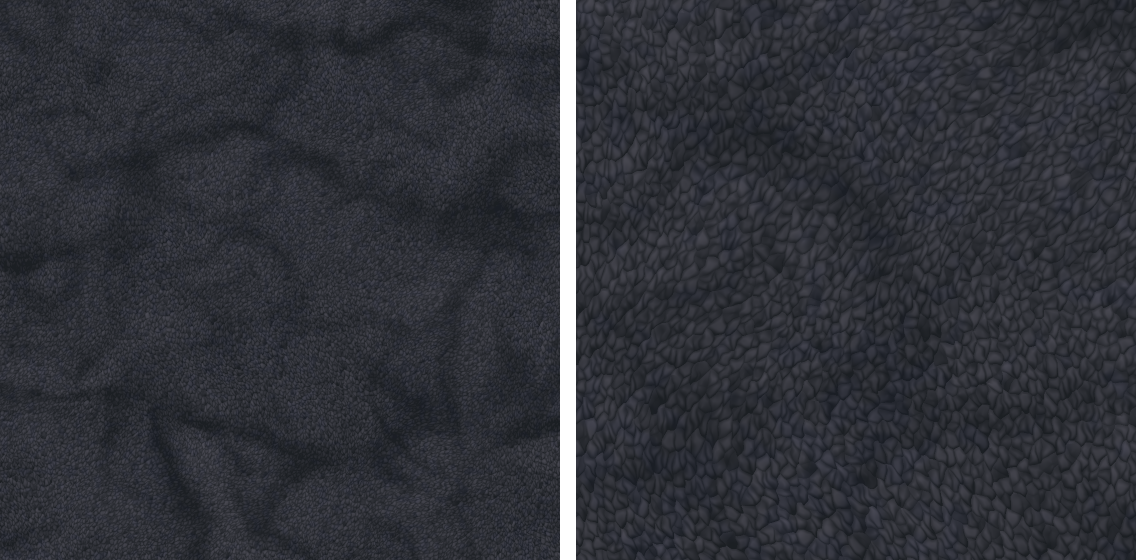
Left: the whole. Right: its middle third, enlarged.
A Shadertoy shader for this texture:

```glsl
const vec3 SHADOW_COLOR = vec3(0.132, 0.143, 0.162);
const vec3 SHEEN_COLOR = vec3(0.254, 0.256, 0.288);
const vec3 BLUE_TINT = vec3(-0.004, -0.002, 0.010);
const float GRAIN_CELLS = 152.0;          // pebbles across the canvas
const vec2 GRAIN_STRETCH = vec2(0.70, 1.30);
const float GRAIN_ANGLE = 1.25;
const float GRAIN_CONTRAST = 0.70;
const float GRAIN_VARIATION = 0.24;
const float GRAIN_SLOPE = 0.42;
const float GRAIN_RAGGED = 0.42;
const float GRAIN_MOTTLE = 0.34;
const float BASE_TONE = 0.18;
const float CREASE_DEPTH = 0.31;
const float BROAD_SHADING = 0.26;
const vec2 LIGHT_DIR = vec2(-0.5, 0.85);

float hash(vec2 p) {
    return fract(sin(dot(p, vec2(127.1, 311.7))) * 43758.5453);
}

vec2 hash2(vec2 p) {
    return vec2(hash(p), hash(p + vec2(37.3, 17.9)));
}

float corner(vec2 cell, vec2 offset) {
    float angle = 6.2832 * hash(cell);
    return dot(vec2(cos(angle), sin(angle)), offset);
}

// Gradient noise, roughly -0.7 to 0.7
float noise(vec2 p) {
    vec2 i = floor(p), f = fract(p);
    vec2 u = f * f * f * (f * (f * 6.0 - 15.0) + 10.0);
    vec2 e = vec2(1.0, 0.0);
    return mix(mix(corner(i, f), corner(i + e.xy, f - e.xy), u.x),
               mix(corner(i + e.yx, f - e.yx), corner(i + e.xx, f - e.xx), u.x), u.y);
}

float fbm(vec2 p) {
    float sum = 0.0, amplitude = 0.6;
    for (int i = 0; i < 4; i++) {
        sum += amplitude * noise(p);
        p = mat2(1.6, 1.2, -1.2, 1.6) * p + 5.3;
        amplitude *= 0.5;
    }
    return sum;
}

// Soft valley along a noise contour, with a lit shoulder on one side
float crease(vec2 p, float width) {
    float n = noise(p);
    float presence = smoothstep(-0.25, 0.2, noise(p * 0.8 + 41.7));
    float valley = exp(-n * n / (width * width));
    float shoulder = (n - 2.3 * width) / (1.5 * width);
    return presence * (valley - 0.35 * exp(-shoulder * shoulder));
}

float folds(vec2 uv) {
    vec2 warp = vec2(fbm(uv * 4.0 + 3.1), fbm(uv * 4.0 + 19.4));
    vec2 q = uv + 0.10 * warp;
    float large = crease(q * vec2(2.6, 5.2) + 7.2, 0.075);
    float medium = crease(q * vec2(6.2, 4.6) + 23.8, 0.10);
    float small = crease(q * vec2(8.0, 11.0) + 51.3, 0.13);
    return large + 0.75 * medium + 0.5 * small;
}

// Ragged elongated pebbles: bright crowns, dark seams
float grain(vec2 uv, mat2 direction) {
    vec2 p = uv * GRAIN_CELLS;
    vec2 along = GRAIN_STRETCH * (direction * p);
    float mottle = noise(p * 1.1 + 13.0);
    p += GRAIN_RAGGED * vec2(noise(p * 0.9 + 5.0), noise(p * 0.9 + 47.0));
    vec2 base = floor(p);
    float nearest = 9.0, second = 9.0;
    vec2 fromCenter = vec2(0.0), id = vec2(0.0);
    for (int y = -1; y <= 1; y++) {
        for (int x = -1; x <= 1; x++) {
            vec2 cell = base + vec2(x, y);
            vec2 delta = p - cell - hash2(cell);
            float d = length(GRAIN_STRETCH * (direction * delta));
            if (d < nearest) {
                second = nearest;
                nearest = d;
                fromCenter = delta;
                id = cell;
            } else {
                second = min(second, d);
            }
        }
    }
    float crown = smoothstep(-0.05, 0.65, second - nearest);
    float variation = hash(id + 71.0) - 0.5;
    return GRAIN_CONTRAST * crown + GRAIN_VARIATION * variation
         + GRAIN_MOTTLE * mottle + GRAIN_SLOPE * dot(fromCenter, LIGHT_DIR);
}

void mainImage(out vec4 fragColor, in vec2 fragCoord) {
    vec2 uv = fragCoord / iResolution.y;

    // Large relief
    float fold = folds(uv);
    float broad = fbm(uv * 5.5 + 11.0);

    // Grain follows the flow of the hide; four samples smooth its edges
    float angle = GRAIN_ANGLE + 1.7 * noise(uv * 4.5 + 31.0);
    mat2 direction = mat2(cos(angle), -sin(angle), sin(angle), cos(angle));
    vec2 drift = 0.010 * vec2(noise(uv * 11.0), noise(uv * 11.0 + 63.0));
    float pebbles = 0.0;
    for (int i = 0; i < 4; i++) {
        vec2 jitter = (vec2(i % 2, i / 2) - 0.5) * 0.5 / iResolution.y;
        pebbles += 0.25 * grain(uv + drift + jitter, direction);
    }

    // Tone and colour
    float flatten = 1.0 - 0.35 * clamp(fold, 0.0, 1.0);
    float tone = BASE_TONE + pebbles * flatten
               + BROAD_SHADING * broad - CREASE_DEPTH * fold;
    vec3 color = mix(SHADOW_COLOR, SHEEN_COLOR, clamp(tone, -0.2, 1.3));
    float blue = smoothstep(0.0, 0.4, noise(uv * 60.0) + 0.5 * noise(uv * 9.0 + 83.0));
    fragColor = vec4(color + BLUE_TINT * blue, 1.0);
}
```
